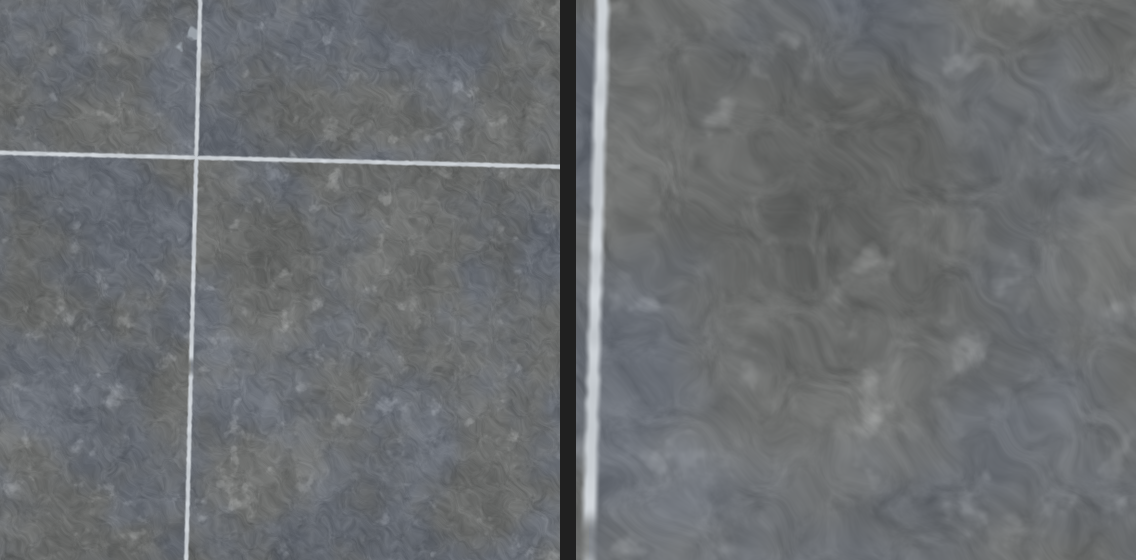
Left, the full canvas; right, a detail of the centre.
Reproduce this texture procedurally as a WebGL 1 fragment shader.

```glsl
precision highp float;
// Large slate-grey floor tiles with thin pale grout, seen slightly rotated.
// A tilted grid gives the joints; layered value noise gives each tile its own
// clouds, mottling, grain and flecks, with a chip and a few stains as wear.

uniform vec2 u_resolution;

// Layout, in canvas units
const vec2 CROSSING = vec2(0.3505, 0.7185);   // where two joints meet
const float TILT = 0.025;                    // clockwise, radians
const float PITCH = 0.90;                    // tile size
const float GROUT_HALF = 0.0037;
const float GROUT_SOFT = 0.0024;

// Colours
const vec3 SLATE = vec3(0.410, 0.424, 0.436);
const vec3 COOL_TINT = vec3(-0.004, 0.002, 0.022);
const vec3 WARM_TINT = vec3(0.008, 0.000, -0.016);
const vec3 GROUT = vec3(0.79, 0.81, 0.83);
const vec3 CHIP = vec3(0.64, 0.67, 0.70);
const vec3 STAIN = vec3(0.375, 0.378, 0.378);

// Strength of each stone layer
const float CLOUD = 0.085;
const float MOTTLE = 0.125;
const float GRAIN = 0.115;
const float FLECK = 0.10;
const float TILE_VARIATION = 0.014;

// Wear
const vec2 CHIP_POS = vec2(0.344, 0.940);
const vec2 STAIN_POS = vec2(0.785, 0.985);
const vec2 STAIN_SIZE = vec2(0.13, 0.085);
const vec2 GROUT_DIRT_POS = vec2(0.341, 0.345);

float hash(vec2 p) {
  vec3 q = fract(p.xyx * 0.1031);
  q += dot(q, q.yzx + 33.33);
  return fract((q.x + q.y) * q.z);
}

float noise(vec2 p) {
  vec2 i = floor(p), f = fract(p);
  f = f * f * (3.0 - 2.0 * f);
  return mix(mix(hash(i), hash(i + vec2(1.0, 0.0)), f.x),
             mix(hash(i + vec2(0.0, 1.0)), hash(i + 1.0), f.x), f.y);
}

// Four octaves, each turned to hide the lattice; centred on 0.5
float fbm(vec2 p) {
  float sum = 0.0, amp = 0.5333;
  for (int i = 0; i < 4; i++) {
    sum += amp * noise(p);
    p = mat2(1.6, 1.2, -1.2, 1.6) * p + 17.3;
    amp *= 0.5;
  }
  return sum;
}

vec2 rotate(vec2 p, float a) {
  float c = cos(a), s = sin(a);
  return vec2(c * p.x - s * p.y, s * p.x + c * p.y);
}

vec3 stone(vec2 p, vec2 tile) {
  // Shift the noise so that neighbouring tiles do not continue each other
  vec2 s = p + 5.0 + 3.7 * vec2(hash(tile + 11.0), hash(tile + 29.0));
  vec2 warp = vec2(noise(s * 45.0), noise(s * 45.0 + 70.0)) - 0.5;

  float cloud = fbm(s * 5.0) - 0.5;
  float mottle = fbm(s * 24.0 + warp * 0.9) - 0.5;
  vec2 streak = rotate(s, 0.8) * vec2(85.0, 145.0);
  float grain = fbm(streak + warp * 3.0) - 0.5;
  float fleck = smoothstep(0.65, 0.86, fbm(s * 34.0 + 40.0));

  float light = CLOUD * cloud + MOTTLE * mottle + GRAIN * grain + FLECK * fleck
              + TILE_VARIATION * (hash(tile + 53.0) - 0.5);
  float hue = smoothstep(0.32, 0.68, fbm(s * 7.0 + 90.0));
  return SLATE + light + mix(WARM_TINT, COOL_TINT, hue);
}

void main() {
  vec2 p = gl_FragCoord.xy / u_resolution;
  float pixel = 1.0 / min(u_resolution.x, u_resolution.y);

  // Tilted tile grid
  vec2 grid = rotate(p - CROSSING, TILT) / PITCH;
  vec2 tile = floor(grid);
  vec2 joint = abs(fract(grid + 0.5) - 0.5) * PITCH;
  vec3 color = stone(p, tile);

  // Faint brown stain with a ragged rim
  float ragged = fbm(p * 14.0 + 30.0) - 0.5;
  float stain = length((p - STAIN_POS) / STAIN_SIZE) + ragged * 0.6;
  color = mix(color, STAIN, 0.5 * (1.0 - smoothstep(0.75, 1.1, stain)));

  // Pale chip beside the joint, with a smaller crumb
  float rough = 0.010 * (noise(p * 120.0) - 0.5);
  float chip = min(length((p - CHIP_POS) * vec2(0.85, 1.0)) - 0.010,
                   length(p - CHIP_POS + vec2(0.024, 0.024)) - 0.003) + rough;
  color = mix(color, CHIP, 0.85 * (1.0 - smoothstep(-0.003, 0.003 + pixel, chip)));

  // Grout with slightly uneven edges, brightness and one dirty spot
  float wobble = 0.0012 * (noise(p * 150.0 + 8.0) - 0.5);
  float soft = max(GROUT_SOFT, pixel);
  float edge = min(joint.x, joint.y) - GROUT_HALF + wobble;
  float grout = 1.0 - smoothstep(-soft, soft, edge);
  float dirt = 1.0 - smoothstep(0.004, 0.020, length(p - GROUT_DIRT_POS));
  vec3 groutColor = GROUT + 0.08 * (noise(p * 90.0) - 0.5);
  color = mix(color, groutColor, grout * (1.0 - 0.75 * dirt));

  gl_FragColor = vec4(color, 1.0);
}
```
